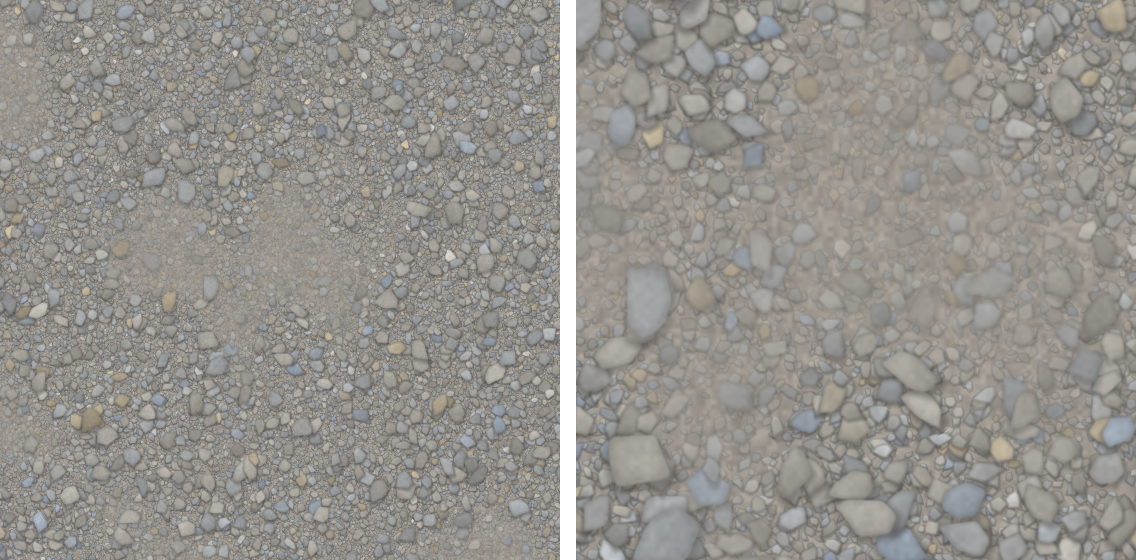
Left, the full canvas; right, a detail of the centre.
This texture is drawn by a Shadertoy shader. Its source:

```glsl
// Draws weathered grey gravel: layered angular pebbles over dusty, sandy ground.

const int   LAYERS       = 5;       // painted from finest to coarsest
const float FINEST_CELLS = 152.0;   // cells across the canvas in the finest layer
const float LAYER_RATIO  = 1.5;     // growth of stone size per layer
const int   SIDES        = 6;
const vec2  RADIUS_RANGE = vec2(0.29, 0.56);  // in cells
const vec2  GRAVEL_FILL  = vec2(0.92, 0.36);  // chance of a stone: finest, coarsest
const vec2  SAND_FILL    = vec2(0.60, 0.04);
const float PATCH_SCALE  = 3.6;
const float EDGE_SOFT    = 0.0011;
const float SHADOW_REACH = 0.38;    // in stone radii
const float SHADOW_DEPTH = 0.46;
const vec2  LIGHT_DIR    = vec2(-0.35, 0.94);
const vec3  SAND_COLOR   = vec3(0.615, 0.592, 0.560);
const vec3  GAP_COLOR    = vec3(0.300, 0.292, 0.280);
const vec3  WARM_TINT    = vec3(1.022, 1.002, 0.955);
const vec3  COOL_TINT    = vec3(0.980, 1.000, 1.012);
const vec3  TAN_TINT     = vec3(1.090, 1.000, 0.830);
const vec3  BLUE_TINT    = vec3(0.900, 0.980, 1.080);
const float TAU          = 6.2831853;

// Integer hash: three values in 0..1 for a cell and a seed.
vec3 hash3(ivec2 cell, int seed) {
    uvec3 v = uvec3(ivec3(cell + 4096, seed)) * 1664525u + 1013904223u;
    v.x += v.y * v.z; v.y += v.z * v.x; v.z += v.x * v.y;
    v ^= v >> 16u;
    v.x += v.y * v.z; v.y += v.z * v.x; v.z += v.x * v.y;
    return vec3(v >> 8u) / 16777216.0;
}

float valueNoise(vec2 p, int seed) {
    ivec2 i = ivec2(floor(p));
    vec2 f = fract(p);
    f = f * f * (3.0 - 2.0 * f);
    float low  = mix(hash3(i, seed).x, hash3(i + ivec2(1, 0), seed).x, f.x);
    float high = mix(hash3(i + ivec2(0, 1), seed).x, hash3(i + ivec2(1, 1), seed).x, f.x);
    return mix(low, high, f.y);
}

// 0 on bare sand, 1 on dense gravel.
float gravelCover(vec2 p) {
    float n = 0.65 * valueNoise(p * PATCH_SCALE, 91)
            + 0.35 * valueNoise(p * PATCH_SCALE * 2.7, 92);
    return smoothstep(0.22, 0.46, n);
}

vec2 direction(float angle) { return vec2(cos(angle), sin(angle)); }

float smoothMax(float a, float b, float k) {
    float h = max(k - abs(a - b), 0.0) / k;
    return max(a, b) + 0.25 * k * h * h;
}

// Rounded irregular polygon cut out by jittered half planes.
float stoneDistance(vec2 q, float radius, ivec2 cell, int seed) {
    float d = -radius;
    for (int k = 0; k < SIDES; k++) {
        vec3 h = hash3(cell, seed + 10 + k);
        float angle = (float(k) + 0.8 * (h.x - 0.5)) * TAU / float(SIDES);
        float plane = dot(q, direction(angle)) - radius * mix(0.74, 1.08, h.y);
        d = smoothMax(d, plane, 0.22 * radius);
    }
    return d;
}

vec3 stoneColor(vec3 h) {
    float tone = mix(0.535, 0.715, 0.5 * (h.x + fract(h.x * 37.0 + h.y)));
    vec3 tint = mix(COOL_TINT, WARM_TINT, smoothstep(0.1, 0.7, h.y));
    tint = mix(tint, TAN_TINT, 0.8 * smoothstep(0.93, 0.98, h.z));
    tint = mix(tint, BLUE_TINT, 0.8 * smoothstep(0.07, 0.02, h.z));
    tone += 0.11 * step(0.975, fract(h.z * 53.0));
    return tone * tint;
}

// Paints one layer of stones with their contact shadows over the ground.
vec3 paintLayer(vec3 color, vec2 p, int layer, float mottle) {
    float level = float(layer) / float(LAYERS - 1);
    float cells = FINEST_CELLS / pow(LAYER_RATIO, float(layer));
    float soft = max(EDGE_SOFT, 0.8 / iResolution.y);
    ivec2 home = ivec2(floor(p * cells));
    int seed = layer * 100;
    for (int j = 0; j < 9; j++) {
        ivec2 cell = home + ivec2(j % 3, j / 3) - 1;
        vec3 place = hash3(cell, seed);
        vec3 form = hash3(cell, seed + 1);
        vec2 center = (vec2(cell) + place.xy) / cells;
        float radius = mix(RADIUS_RANGE.x, RADIUS_RANGE.y, form.x * form.x) / cells;
        vec2 q = p - center;
        if (length(q) > 2.0 * radius) continue;
        float cover = gravelCover(center);
        vec2 fill = mix(SAND_FILL, GRAVEL_FILL, cover);
        if (place.z > mix(fill.x, fill.y, level)) continue;

        vec2 axis = direction(form.y * TAU);
        float aspect = mix(0.76, 1.0, form.z);
        vec2 local = vec2(dot(q, axis) * aspect, dot(q, vec2(-axis.y, axis.x)) / aspect);
        float d = stoneDistance(local, radius, cell, seed);

        // Shadow, deeper on the side away from the light.
        float lit = dot(q, LIGHT_DIR) / radius;
        float reach = SHADOW_REACH * radius;
        float shadow = 1.0 - smoothstep(-0.2 * reach, reach, d + 0.35 * reach * lit);
        color = mix(color, GAP_COLOR, shadow * SHADOW_DEPTH * mix(0.35, 1.0, cover));

        // Stone face: tilted shading, dark rim, mottling and dust.
        vec3 h = hash3(cell, seed + 2);
        float tilt = dot(q / radius, direction(h.y * 5.0 * TAU));
        float rim = smoothstep(-0.35 * radius, 0.0, d);
        vec3 face = stoneColor(h) * (1.0 + 0.045 * lit + 0.04 * tilt - 0.09 * rim + mottle);
        face = mix(face, SAND_COLOR, (1.0 - cover) * mix(0.6, 0.2, level));
        color = mix(color, face, 1.0 - smoothstep(-soft, soft, d));
    }
    return color;
}

void mainImage(out vec4 fragColor, in vec2 fragCoord) {
    vec2 p = fragCoord / iResolution.y;
    float grain = valueNoise(p * 330.0, 7) - 0.5;
    float blotch = valueNoise(p * 130.0, 8) - 0.5;
    vec3 color = SAND_COLOR * (1.0 + 0.16 * grain + 0.10 * blotch);
    float mottle = 0.07 * grain + 0.06 * blotch;
    for (int layer = 0; layer < LAYERS; layer++)
        color = paintLayer(color, p, layer, mottle);
    fragColor = vec4(color, 1.0);
}
```
